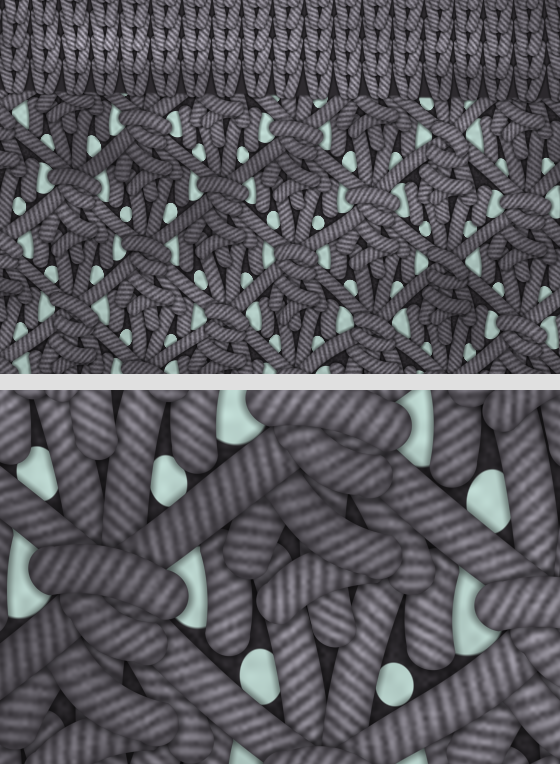
Top: the whole. Bottom: its middle third, enlarged.
This texture is drawn by a WebGL 1 fragment shader. Its source:

```glsl
precision highp float;
uniform vec2 u_resolution;

float dye;    // slow brightness drift along the yarn
float fibre;  // fine fuzz

float hash(vec2 p) {
  vec3 q = fract(p.xyx * 0.1031);
  q += dot(q, q.yzx + 33.33);
  return fract((q.x + q.y) * q.z);
}

float noise(vec2 p) {
  vec2 i = floor(p), f = fract(p);
  f = f * f * (3.0 - 2.0 * f);
  return mix(mix(hash(i), hash(i + vec2(1.0, 0.0)), f.x),
             mix(hash(i + vec2(0.0, 1.0)), hash(i + 1.0), f.x), f.y);
}

// Lays a bowed, plied strand from a to b over the colour below
vec3 strand(vec3 below, vec2 p, vec2 a, vec2 b, float radius, float bow) {
  float len = length(b - a);
  vec2 dir = (b - a) / len, q = p - a;
  float along = dot(q, dir);
  float t = clamp(along / len, 0.0, 1.0);
  float across = dot(q, vec2(-dir.y, dir.x)) - bow * 4.0 * t * (1.0 - t);
  float d = length(vec2(along - t * len, across)) / radius;
  float bulge = sqrt(max(0.0, 1.0 - d * d));
  float ply = 0.5 + 0.5 * sin(6.2832 * (along / 0.0145 + 0.8 * across / radius));
  float tone = (0.12 + 0.88 * bulge) * (0.32 + 0.4 * ply + 0.2 * (fibre - 0.5)) * dye;
  vec3 yarn = mix(vec3(0.145, 0.135, 0.15), vec3(0.57, 0.555, 0.595), tone);
  below *= mix(0.6, 1.0, smoothstep(0.9, 1.35, d));
  float edge = 1.5 / (u_resolution.y * radius);
  return mix(below, yarn, 1.0 - smoothstep(1.0 - edge, 1.0, d));
}

// Offset from the nearest knot of a row; alternate rows shift by half a repeat
vec2 fromKnot(vec2 p, float row, out vec2 id) {
  float start = 0.395 + 0.201 * mod(row, 2.0);
  id = vec2(floor((p.x - start) / 0.402 + 0.5), row);
  return p - vec2(start + id.x * 0.402, 0.312 + row * 0.168);
}

// One lace repeat: fanned stitches, two long arms and a wrapped knot
vec3 laceRepeat(vec3 color, vec2 k, vec2 id) {
  vec2 j = 0.022 * (vec2(hash(id + 11.0), hash(id + 37.0)) - 0.5);
  for (int i = 0; i < 2; i++) {
    float s = float(i) * 2.0 - 1.0;
    vec2 m = vec2(k.x * s, k.y);
    color = strand(color, m, vec2(0.095, 0.135), vec2(0.088, 0.212) + j * 0.5, 0.021, 0.004);
    color = strand(color, m, vec2(0.052, 0.14), vec2(0.015, 0.315), 0.021, 0.006);
    color = strand(color, m, vec2(0.015, 0.03), vec2(0.068, 0.145) + j, 0.022, -0.006);
  }
  color = strand(color, k, vec2(0.0, 0.05), vec2(0.0, 0.2) + j, 0.021, 0.008);
  color = strand(color, k, vec2(-0.04, 0.165) - j, vec2(0.035, 0.13), 0.02, -0.01);
  color = strand(color, k, vec2(-0.045, 0.078) + j, vec2(0.045, 0.122), 0.022, 0.012);
  for (int i = 0; i < 2; i++) {
    float s = float(i) * 2.0 - 1.0;
    color = strand(color, k, vec2(0.0), vec2(s * 0.2, 0.168), 0.021, s * j.x);
  }
  color = strand(color, k, vec2(-0.032, 0.03) + j, vec2(0.036, 0.052), 0.021, 0.01);
  return strand(color, k, vec2(-0.042, -0.012) - j, vec2(0.044, 0.018) + j, 0.023, -0.01);
}

void main() {
  vec2 p = gl_FragCoord.xy / u_resolution.y;
  p.y = 1.0 - p.y;
  vec2 wobble = 0.022 * (vec2(noise(p * 6.0), noise(p * 6.0 + 40.0)) - 0.5);
  vec2 lace = p + wobble - vec2(0.0, 0.045 * p.x);
  vec2 plain = p + 0.6 * wobble - vec2(0.0, 0.015 * p.x);
  float plainArea = 1.0 - smoothstep(0.24, 0.25, plain.y);

  fibre = noise(p * 230.0);
  dye = 0.72 + 0.8 * noise(vec2(p.x * 4.0, p.y * 9.0) + 7.0) + 0.12 * plainArea;
  dye += 0.28 * exp(-pow((plain.y - 0.12) / 0.045, 2.0));

  // Pale cloth seen through the openings
  vec3 cloth = vec3(0.71, 0.81, 0.785) * (0.92 + 0.12 * noise(p * 90.0));
  vec3 color = vec3(0.165, 0.155, 0.17) * (0.8 + 0.4 * fibre);
  float firstRow = floor((lace.y - 0.267) / 0.168);
  vec2 id;
  for (int i = 0; i < 2; i++) {
    vec2 k = fromKnot(lace, firstRow + float(i), id);
    float size = 0.85 + 0.3 * hash(id * 2.0 + step(0.0, k.x) + 5.0);
    k.x = abs(k.x);
    float wide = length((k - vec2(0.082, 0.0)) / vec2(0.034, 0.042));
    float small = length((k - vec2(0.06, -0.092)) / vec2(0.02, 0.026));
    float opening = 1.0 - smoothstep(size - 0.08, size, min(wide, small));
    color = mix(color, cloth, opening * (1.0 - plainArea));
  }

  // Lace, laid from the upper rows down
  for (int i = 0; i < 3; i++) {
    vec2 k = fromKnot(lace, firstRow - 2.0 + float(i), id);
    color = laceRepeat(color, k, id);
  }

  // Plain knitting: columns of V stitches, upper ones on top
  color = mix(color, vec3(0.17, 0.16, 0.175), plainArea);
  float column = floor(plain.x / 0.081);
  for (int i = 0; i < 3; i++) {
    float row = floor(plain.y / 0.062) + 1.0 - float(i);
    if (row < 3.5) {
      vec2 v = plain - vec2((column + 0.5) * 0.081, (row + 0.3) * 0.062);
      float lean = 0.008 * (hash(vec2(column, row + 9.0)) - 0.5);
      color = strand(color, v, vec2(-0.025, -0.042), vec2(-0.01 + lean, 0.034), 0.0165, 0.002);
      color = strand(color, v, vec2(0.025, -0.042), vec2(0.01 + lean, 0.034), 0.0165, -0.002);
    }
  }

  // Light falls off toward the lower corners
  color *= 1.1 - 0.14 * p.y - 0.08 * abs(p.x - 0.75);
  gl_FragColor = vec4(color, 1.0);
}
```
